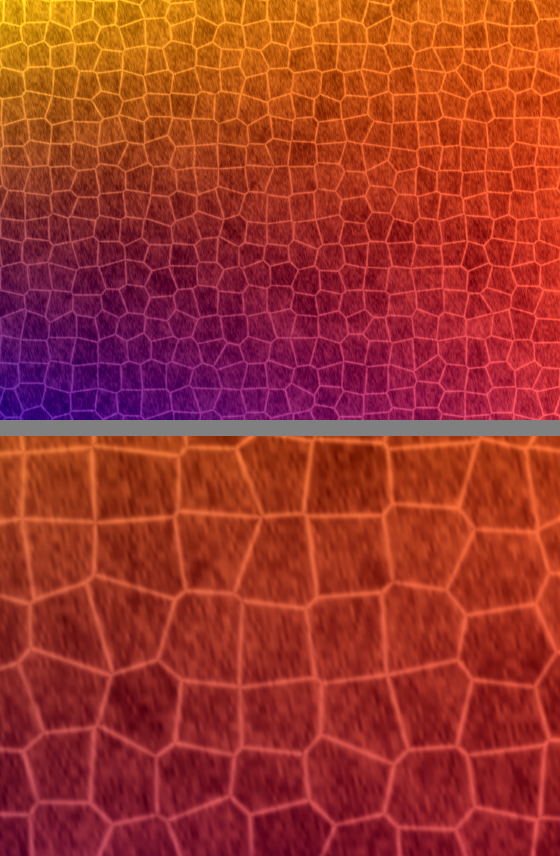
Top: the whole. Bottom: its middle third, enlarged.
Give the GLSL for this pattern, as a Shadertoy shader.

```glsl
// Glowing cracked-tile mesh over a grainy sunset gradient from violet to gold.

vec2 hash22(vec2 p) {
    vec3 q = fract(p.xyx * vec3(0.1031, 0.1030, 0.0973));
    q += dot(q, q.yzx + 33.33);
    return fract((q.xx + q.yz) * q.zy);
}

float valueNoise(vec2 p) {
    vec2 i = floor(p), f = fract(p);
    f = f * f * (3.0 - 2.0 * f);
    vec2 e = vec2(0.0, 1.0);
    return mix(mix(hash22(i).x, hash22(i + e.yx).x, f.x),
               mix(hash22(i + e.xy).x, hash22(i + e.yy).x, f.x), f.y);
}

// Parabola through three colours at t = 0, 0.5 and 1
vec3 blend3(vec3 a, vec3 b, vec3 c, float t) {
    return a * (1.0 - t) * (1.0 - 2.0 * t) + b * 4.0 * t * (1.0 - t) + c * t * (2.0 * t - 1.0);
}

vec3 sunset(vec2 uv) {
    vec3 left   = blend3(vec3(0.20, 0.00, 0.50), vec3(0.48, 0.17, 0.17), vec3(0.86, 0.64, 0.04), uv.y);
    vec3 middle = blend3(vec3(0.42, 0.04, 0.36), vec3(0.55, 0.14, 0.11), vec3(0.78, 0.42, 0.05), uv.y);
    vec3 right  = blend3(vec3(0.72, 0.15, 0.22), vec3(0.78, 0.20, 0.10), vec3(0.82, 0.36, 0.06), uv.y);
    return max(blend3(left, middle, right, uv.x), 0.0);
}

// Centre of a tile, jittered around the middle of its grid square
vec2 tileCentre(vec2 id) {
    return id + 0.5 + 0.52 * (hash22(id + 7.0) - 0.5);
}

// Distance to the nearest tile border (x) and a random tone per tile (y)
vec2 tiles(vec2 p) {
    vec2 base = floor(p), nearest = base;
    float best = 1e3;
    for (int y = -1; y <= 1; y++)
    for (int x = -1; x <= 1; x++) {
        vec2 id = base + vec2(x, y);
        vec2 d = tileCentre(id) - p;
        if (dot(d, d) < best) { best = dot(d, d); nearest = id; }
    }
    vec2 own = tileCentre(nearest);
    float border = 1e3;
    for (int y = -2; y <= 2; y++)
    for (int x = -2; x <= 2; x++) {
        if (x == 0 && y == 0) continue;
        vec2 other = tileCentre(nearest + vec2(x, y));
        border = min(border, dot(0.5 * (own + other) - p, normalize(other - own)));
    }
    return vec2(border, hash22(nearest + 91.0).y);
}

void mainImage(out vec4 fragColor, in vec2 fragCoord) {
    vec2 uv = fragCoord / iResolution.xy;
    vec2 p = fragCoord / iResolution.y;

    // Fine upright streaks, blotches and broad mottling
    vec2 s = vec2(p.x + 0.2 * p.y, p.y);
    float grain = 1.1 * (valueNoise(s * vec2(340.0, 140.0)) - 0.5)
                + 0.8 * (valueNoise(s * vec2(170.0, 85.0) + 31.0) - 0.5)
                + 0.6 * (valueNoise(s * vec2(70.0, 45.0) + 57.0) - 0.5);
    float mottle = valueNoise(p * 24.0 + 13.0) + valueNoise(p * 9.0 + 5.0) - 1.0;

    vec2 tile = tiles(p * 17.2 + vec2(0.0, 0.7));
    vec3 ground = sunset(uv);
    float tone = grain + 0.5 * mottle + 0.45 * (tile.y - 0.5);
    vec3 col = ground + tone * (vec3(0.10, 0.085, 0.05) + 0.09 * ground);

    // Bright seams with a soft halo, roughened by the grain
    float core = exp(-pow(tile.x / 0.045, 2.0));
    float halo = exp(-tile.x * 13.0);
    float seam = (0.62 * core + 0.2 * halo) * (1.0 + 0.25 * grain);
    col = mix(col, ground * 1.25 + vec3(0.20, 0.20, 0.14), clamp(seam, 0.0, 1.0));

    fragColor = vec4(clamp(col, 0.0, 1.0), 1.0);
}
```
